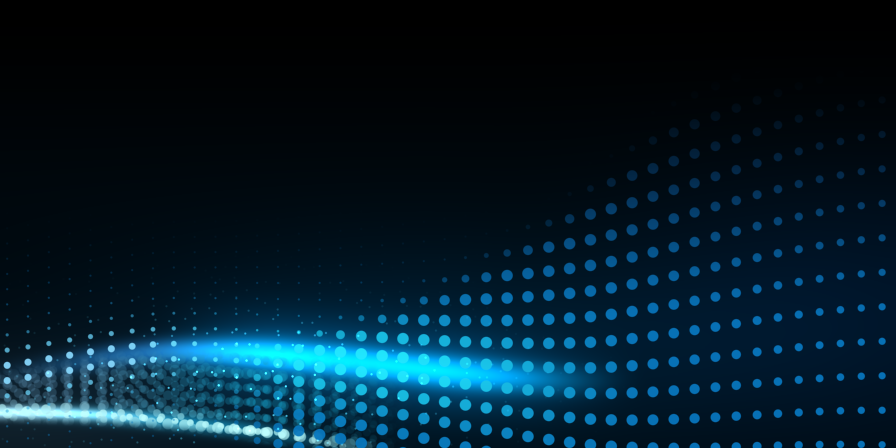
Give the GLSL for this background, as a WebGL 2 fragment shader.

```glsl
#version 300 es
precision highp float;
// Glowing halftone dot waves fanning out over a dark navy backdrop.
uniform vec2 u_resolution;
out vec4 fragColor;

float hash(vec2 p) {
    return fract(sin(dot(p, vec2(127.1, 311.7))) * 43758.5);
}

float bell(float x, float width) {
    return exp(-x * x / (width * width));
}

float disc(float d, float radius, float soft) {
    return 1.0 - smoothstep(radius - soft, radius + soft, d);
}

// Spine of the upper wave and the gap between its rows
float upperSpine(float x) {
    return 0.154 + 0.062 * smoothstep(-0.15, 0.4, x)
         - 0.066 * smoothstep(0.4, 1.35, x) + 0.05 * smoothstep(1.3, 2.0, x);
}

float rowGap(float x) {
    return 0.034 + 0.045 * smoothstep(0.4, 2.2, x);
}

float lowerSpine(float x) {
    return 0.08 - 0.13 * x * x;
}

// Navy gradient with broad pools of light
vec3 backdrop(vec2 p) {
    vec3 col = vec3(0.0, 0.028, 0.048) * smoothstep(1.0, 0.5, p.y);
    col += vec3(0.0, 0.09, 0.15) * bell(p.y - 0.22, 0.24) * bell(p.x - 0.95, 0.75);
    col += vec3(0.0, 0.045, 0.10) * bell(p.y - 0.3, 0.3) * smoothstep(1.1, 1.9, p.x);
    col += vec3(0.06, 0.085, 0.10) * bell(p.y - 0.06, 0.16) * bell(p.x, 0.5);
    return col;
}

// Light running along the two spines
vec3 ribbons(vec2 p) {
    float up = p.y - upperSpine(p.x);
    float low = p.y - lowerSpine(p.x);
    float reach = smoothstep(0.3, 0.65, p.x) * smoothstep(1.45, 0.95, p.x);
    vec3 col = vec3(0.0, 0.62, 0.86) * bell(up, 0.032) * reach;
    col += vec3(0.0, 0.2, 0.32) * bell(up, 0.085) * reach;
    col += vec3(0.1, 0.34, 0.55) * bell(up, 0.026) * bell(p.x - 0.36, 0.24);
    col += vec3(0.75, 0.95, 1.0) * bell(low, 0.013) * smoothstep(0.45, 0.05, p.x);
    col += vec3(0.05, 0.4, 0.5) * bell(low, 0.02) * bell(p.x - 0.4, 0.3);
    return col;
}

// Fan of dots: columns stay upright while rows spread to the right
vec3 fanDots(vec3 col, vec2 p, float px) {
    float cx = 1.132 + 0.0465 * floor((p.x - 1.132) / 0.0465 + 0.5);
    float gap = rowGap(cx);
    float row = floor((p.y - upperSpine(cx)) / gap) + 0.5;
    vec2 centre = vec2(cx, upperSpine(cx) + row * gap);
    float start = 0.5 + 0.1 * max(row, 0.0);
    float grown = smoothstep(start - 0.06, start + 0.2, cx);
    float left = smoothstep(0.65, 0.25, cx);
    float radius = mix(0.0022, 0.0128, grown) * mix(1.0, 0.62, smoothstep(1.3, 2.0, cx));
    radius += 0.006 * left * bell(row, 2.0);
    float mask = disc(length(p - centre), radius, max(px, 0.0015));
    vec3 tint = mix(vec3(0.03, 0.46, 0.74), vec3(0.02, 0.2, 0.36), smoothstep(0.25, 0.65, p.y));
    float hot = bell(row, 2.2) * smoothstep(1.5, 0.85, cx);
    tint = mix(tint, vec3(0.14, 0.93, 1.0), hot);
    tint = mix(tint, vec3(0.55, 0.85, 1.0), left * bell(row, 2.5));
    float fade = smoothstep(0.86, 0.5, p.y) * mix(0.45, 0.95, max(grown, hot));
    fade *= mix(smoothstep(0.55, 0.3, p.y), 1.0, grown);
    return mix(col, tint, mask * fade);
}

// Overlapping layers of dots folded under the lower spine
vec3 foldedDots(vec3 col, vec2 p, float px) {
    for (int i = 0; i < 4; i++) {
        float k = float(i);
        float pitch = 0.034 + 0.003 * k;
        float cx = (floor(p.x / pitch + 0.37 * k) + 0.5 - 0.37 * k) * pitch;
        float base = lowerSpine(cx) + 0.009 * k + 0.04 * k * cx;
        float row = floor((p.y - base) / 0.032 + 0.5);
        vec2 centre = vec2(cx, base + row * 0.032);
        float radius = 0.0075 + 0.005 * hash(vec2(row, k));
        float mask = disc(length(p - centre), radius, max(px, 0.002));
        float zone = smoothstep(0.95, 0.55, cx) * smoothstep(-0.03, 0.0, p.y - lowerSpine(cx))
                   * smoothstep(0.02, -0.03, p.y - upperSpine(cx));
        vec3 tint = mix(vec3(0.35, 0.55, 0.68), vec3(0.08, 0.62, 0.78), smoothstep(0.1, 0.6, cx));
        float edge = bell(centre.y - lowerSpine(cx), 0.018);
        tint = mix(tint, vec3(0.75, 1.0, 1.0), edge);
        col = mix(col, tint, mask * zone * mix(0.3, 0.85, edge));
    }
    return col;
}

// Tiny scattered glints around the waves
vec3 glints(vec2 p, float px) {
    vec2 cell = floor(p / 0.03);
    vec2 spot = (cell + 0.2 + 0.6 * vec2(hash(cell), hash(cell + 7.3))) * 0.03;
    float lit = step(0.55, hash(cell + 19.1));
    float mask = disc(length(p - spot), 0.0022, max(px, 0.001));
    float zone = bell(p.y - 0.14, 0.13) * bell(p.x - 0.55, 0.38);
    return vec3(0.35, 0.85, 0.95) * mask * lit * zone;
}

void main() {
    vec2 p = gl_FragCoord.xy / u_resolution.y;
    p.x *= 2.0 * u_resolution.y / u_resolution.x;
    float px = 0.8 / u_resolution.y;
    vec3 col = backdrop(p) + ribbons(p);
    col = foldedDots(col, p, px);
    col = fanDots(col, p, px);
    col += glints(p, px);
    fragColor = vec4(clamp(col, 0.0, 1.0), 1.0);
}
```
